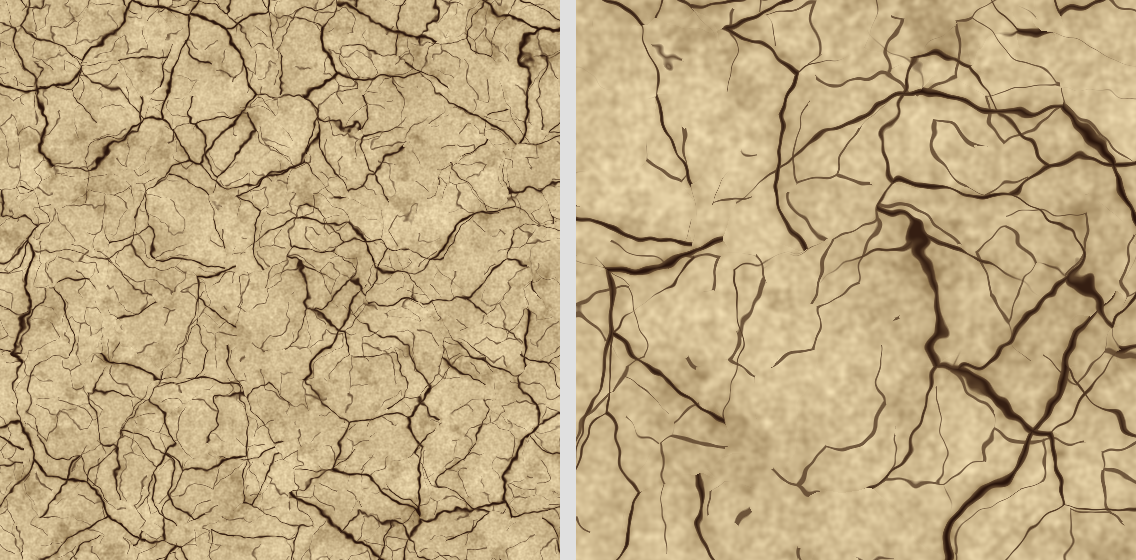
Left, the full canvas; right, a detail of the centre.
Give the GLSL for this texture, as a Shadertoy shader.

```glsl
const vec3 PALE_CLAY = vec3(0.89, 0.81, 0.64);
const vec3 TAN_CLAY = vec3(0.60, 0.50, 0.34);
const vec3 CRACK_WALL = vec3(0.37, 0.27, 0.175);
const vec3 CRACK_FLOOR = vec3(0.16, 0.08, 0.045);

// Per crack layer: cells per canvas, half width, weakest edge strength
const vec3 MAIN_CRACKS = vec3(6.6, 0.0027, -0.15);
const vec3 SIDE_CRACKS = vec3(13.0, 0.0016, -0.55);
const vec3 HAIR_CRACKS = vec3(29.0, 0.0010, -1.2);
const float SWELL = 0.85;
const float RAGGEDNESS = 0.9;
const float RAGGED_SCALE = 85.0;

const float CLAY_TONE = 0.22;
const float PATCH_SCALE = 9.0;
const float PATCH_CONTRAST = 0.33;
const float STAIN_SCALE = 13.0;
const float STAIN_CONTRAST = 0.42;
const float PLATE_CONTRAST = 0.10;
const float GRAIN_SCALE = 105.0;
const float GRAIN_CONTRAST = 0.36;
const float WARP_SCALE = 7.0;
const float WARP_STRENGTH = 0.38;
const float HALO_WIDTH = 0.0035;
const float HALO_STRENGTH = 0.55;

vec2 hash2(vec2 p) {
    vec3 q = fract(p.xyx * vec3(0.1031, 0.1030, 0.0973));
    q += dot(q, q.yzx + 33.33);
    return fract((q.xx + q.yz) * q.zy);
}

float cornerSlope(vec2 cell, vec2 corner, vec2 f) {
    return dot(hash2(cell + corner) * 2.0 - 1.0, f - corner);
}

float gradientNoise(vec2 p) {
    vec2 cell = floor(p);
    vec2 f = fract(p);
    vec2 u = f * f * f * (f * (f * 6.0 - 15.0) + 10.0);
    float low = mix(cornerSlope(cell, vec2(0, 0), f), cornerSlope(cell, vec2(1, 0), f), u.x);
    float high = mix(cornerSlope(cell, vec2(0, 1), f), cornerSlope(cell, vec2(1, 1), f), u.x);
    return mix(low, high, u.y);
}

float fbm(vec2 p) {
    float sum = 0.0;
    float gain = 1.0;
    for (int i = 0; i < 5; i++) {
        sum += gain * gradientNoise(p);
        p = mat2(1.6, 1.2, -1.2, 1.6) * p + 17.3;
        gain *= 0.68;
    }
    return sum;
}

// Bends straight cell borders into jagged ones
vec2 warp(vec2 p) {
    vec2 bend = vec2(0.0);
    float scale = WARP_SCALE;
    for (int i = 0; i < 4; i++) {
        vec2 q = p * scale + 11.0;
        bend += vec2(gradientNoise(q), gradientNoise(q + 53.7)) / scale;
        scale *= 2.4;
    }
    return p + bend * WARP_STRENGTH;
}

// Returns depth inside the crack, crack strength and plate hash
vec3 crackLayer(vec2 p, vec3 layer, float seed) {
    vec2 q = p * layer.x + seed;
    vec2 home = floor(q);
    vec2 nearest = vec2(0.0);
    vec2 toNearest = vec2(0.0);
    float best = 1e3;
    for (int y = -1; y <= 1; y++)
    for (int x = -1; x <= 1; x++) {
        vec2 cell = home + vec2(x, y);
        vec2 offset = cell + hash2(cell) - q;
        float d = dot(offset, offset);
        if (d < best) {
            best = d;
            nearest = cell;
            toNearest = offset;
        }
    }

    // Each border has its own strength; noise makes it swell, fade and fray
    float swell = SWELL * gradientNoise(q * 1.3 + 31.0);
    float fray = 1.0 + RAGGEDNESS * gradientNoise(p * RAGGED_SCALE + seed);
    vec2 crack = vec2(-1.0, 0.0);
    for (int y = -2; y <= 2; y++)
    for (int x = -2; x <= 2; x++) {
        vec2 cell = nearest + vec2(x, y);
        if (x == 0 && y == 0) continue;
        vec2 offset = cell + hash2(cell) - q;
        float d = dot(0.5 * (offset + toNearest), normalize(offset - toNearest)) / layer.x;
        float chance = hash2(cell + nearest + 71.0).x;
        float strength = clamp(mix(layer.z, 1.2, chance) + swell, 0.0, 1.05);
        float depth = layer.y * strength * fray - d;
        if (strength > 0.0 && depth > crack.x) crack = vec2(depth, strength);
    }
    return vec3(crack, hash2(nearest + 19.0).y);
}

float coverage(vec2 crack, float pixel) {
    return clamp(crack.x / pixel + 0.5, 0.0, 1.0) * smoothstep(0.0, 0.35, crack.y);
}

void mainImage(out vec4 fragColor, in vec2 fragCoord) {
    float pixel = 1.0 / iResolution.y;
    vec2 p = fragCoord * pixel;
    vec2 bent = warp(p);
    vec3 mainCrack = crackLayer(bent, MAIN_CRACKS, 3.7);
    vec3 sideCrack = crackLayer(bent, SIDE_CRACKS, 41.2);
    vec3 hairCrack = crackLayer(bent, HAIR_CRACKS, 87.9);

    // Clay: mottled patches, brown stains, plate tint and grain
    float tone = CLAY_TONE + PATCH_CONTRAST * fbm(p * PATCH_SCALE);
    tone += STAIN_CONTRAST * smoothstep(0.12, 0.6, fbm(p * STAIN_SCALE + 90.0));
    tone += PLATE_CONTRAST * (sideCrack.z - 0.5);
    tone += GRAIN_CONTRAST * (gradientNoise(p * GRAIN_SCALE) + gradientNoise(p * GRAIN_SCALE * 2.1));

    // Crumbling brown rims
    vec2 rims = vec2(mainCrack.y, 0.6 * sideCrack.y);
    rims *= exp(min(vec2(mainCrack.x, sideCrack.x), 0.0) / HALO_WIDTH);
    tone += HALO_STRENGTH * max(rims.x, rims.y);
    vec3 color = mix(PALE_CLAY, TAN_CLAY, clamp(tone, -0.2, 1.2));

    // Cracks: hairlines first, then walls and dark floors
    color = mix(color, CRACK_WALL, 0.85 * coverage(hairCrack.xy, pixel));
    color = mix(color, CRACK_WALL, coverage(sideCrack.xy, pixel));
    color = mix(color, CRACK_WALL, coverage(mainCrack.xy, pixel));
    float sideFloor = smoothstep(0.0, SIDE_CRACKS.y * 1.1, sideCrack.x);
    float mainFloor = smoothstep(0.0, MAIN_CRACKS.y, mainCrack.x);
    color = mix(color, CRACK_FLOOR, max(0.8 * sideFloor, mainFloor));
    fragColor = vec4(color, 1.0);
}
```
